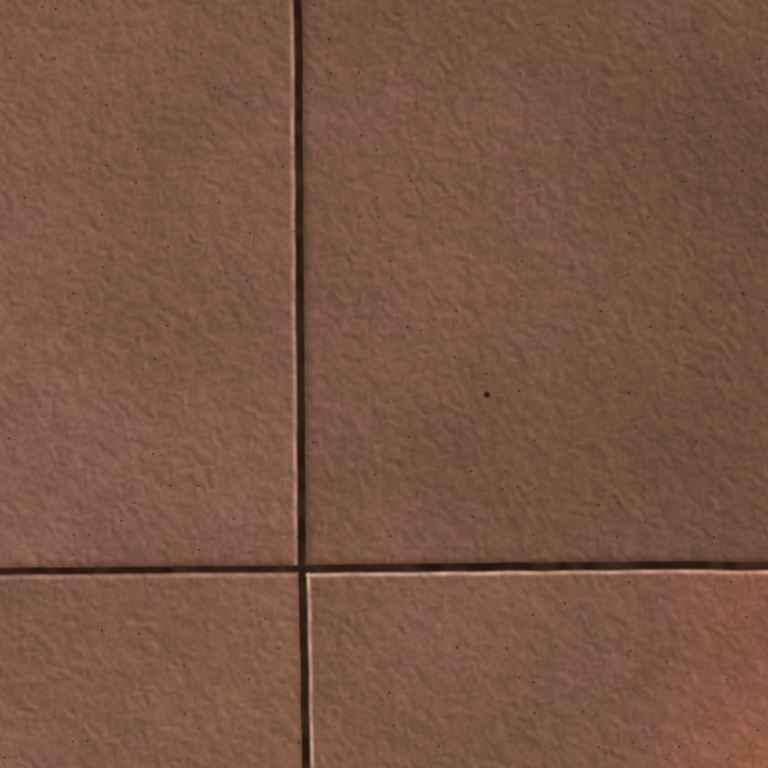
A three.js fragment shader for this texture:

```glsl
varying vec2 vUv;

float hash(vec2 p) {
  vec3 q = fract(vec3(p.xyx) * 0.1031);
  q += dot(q, q.yzx + 33.33);
  return fract((q.x + q.y) * q.z);
}

float noise(vec2 p) {
  vec2 i = floor(p);
  vec2 f = fract(p);
  f = f * f * (3.0 - 2.0 * f);
  return mix(mix(hash(i), hash(i + vec2(1.0, 0.0)), f.x),
             mix(hash(i + vec2(0.0, 1.0)), hash(i + vec2(1.0, 1.0)), f.x), f.y);
}

float fbm(vec2 p) {
  float sum = 0.0;
  float gain = 0.5;
  for (int i = 0; i < 4; i++) {
    sum += gain * noise(p);
    p = mat2(0.8, 0.6, -0.6, 0.8) * p * 2.03 + 7.3;
    gain *= 0.5;
  }
  return sum;
}

// Pebbled height field, slightly stretched along the falling diagonal
float grainHeight(vec2 p) {
  vec2 q = vec2((p.x - p.y) * 62.0, (p.x + p.y) * 92.0);
  q += 1.6 * vec2(noise(p * 65.0), noise(p * 65.0 + 31.0));
  return 0.62 * noise(q) + 0.38 * noise(q * 1.9 + 17.0);
}

float ridge(float d, float center, float width) {
  float t = (d - center) / width;
  return exp(-t * t);
}

float groove(float d, float halfWidth) {
  return 1.0 - smoothstep(halfWidth - 0.002, halfWidth + 0.002, abs(d));
}

void main() {
  vec2 uv = vUv;

  // Signed distances to the two slightly crooked joints
  float wobble = 0.0012 * (noise(uv * 24.0) - 0.5);
  float jointX = 0.3935 - 0.0075 * (uv.y - 0.26) + 0.012 * max(0.26 - uv.y, 0.0);
  float jointY = 0.2565 + 0.0085 * uv.x - 0.002 * smoothstep(0.85, 1.0, uv.x);
  float dx = uv.x - jointX + wobble;
  float dy = uv.y - jointY + wobble;
  float right = step(0.0, dx);
  float lower = step(dy, 0.0);

  // Broad tone of each slab
  vec3 clay = vec3(0.476, 0.336, 0.262);
  clay *= 1.0 + 0.035 * (1.0 - right) + 0.03 * lower;
  clay *= 1.0 - 0.09 * right * (1.0 - lower) * smoothstep(0.45, 1.0, uv.x);
  float cloud = fbm(uv * 5.0 + 9.0 * vec2(right, lower)) - 0.47;
  clay *= 1.0 + 0.18 * cloud;
  float mauve = smoothstep(0.48, 0.7, fbm(uv * 7.0 + 40.0));
  clay += mauve * vec3(0.006, 0.0, 0.022);
  float rust = right * lower * smoothstep(0.72, 1.02, uv.x + 0.25 * cloud);
  clay += rust * vec3(0.06, 0.005, -0.005);

  // Embossed grain and fine speckle
  float relief = grainHeight(uv + vec2(0.0022, 0.0026)) - grainHeight(uv - vec2(0.0022, 0.0026));
  float speckle = noise(uv * 210.0) - 0.5;
  float mottle = noise(uv * 75.0 + 12.0) - 0.5;
  vec3 color = clay * (1.0 - 0.19 * relief + 0.09 * speckle + 0.07 * mottle);

  // Sparse tiny pits
  vec2 cell = floor(uv * 48.0);
  vec2 pitOffset = fract(uv * 48.0) - 0.3 - 0.4 * vec2(hash(cell), hash(cell + 5.0));
  float pit = step(0.93, hash(cell + 71.0)) * (1.0 - smoothstep(0.03, 0.13, length(pitOffset)));
  color *= 1.0 - 0.3 * pit;

  // One deep hole
  float hole = 1.0 - smoothstep(0.0018, 0.0058, length(uv - vec2(0.634, 0.486)));
  color = mix(color, vec3(0.15, 0.07, 0.04), 0.85 * hole);

  // Worn light edges beside the joints
  float wear = 0.55 + 0.75 * noise(uv * 45.0);
  float edgeX = mix(0.65 * ridge(dx, -0.0085, 0.003), ridge(dx, 0.0085, 0.003), lower);
  float edgeY = mix(0.5, 1.0, right) * ridge(dy, -0.0085, 0.003);
  color += vec3(0.25, 0.24, 0.23) * wear * max(edgeX, edgeY);

  // Soft shade, then the dark groove cores
  float shade = max(ridge(dx, 0.003, 0.009), ridge(dy, 0.003, 0.008));
  color *= 1.0 - 0.22 * shade * (1.0 - max(edgeX, edgeY));
  float core = max(groove(dx, 0.0048), groove(dy, mix(0.0042, 0.005, right)));
  vec3 grout = mix(vec3(0.12, 0.06, 0.03), vec3(0.23, 0.15, 0.10), noise(uv * 60.0 + 3.0));
  color = mix(color, grout, 0.94 * core);

  gl_FragColor = vec4(clamp(color, 0.0, 1.0), 1.0);
}
```
